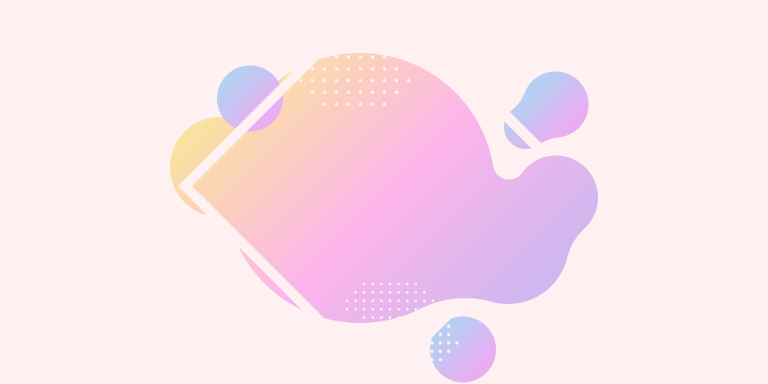
A Shadertoy shader for this background:

```glsl
// Soft liquid blobs with diagonal pastel gradients on a pale pink ground.
// Each blob is a union of discs joined by exact circular fillets; chevron
// and slit bands cut them, and clipped dot grids lie on top.

// Layout units: the canvas is UNITS high, centred on CENTER_X, with y down.
const float UNITS = 384.0;
const float CENTER_X = 384.0;

const vec3 GROUND   = vec3(1.00, 0.94, 0.95);
const vec3 YELLOW   = vec3(0.98, 0.89, 0.62);
const vec3 PINK     = vec3(0.99, 0.71, 0.92);
const vec3 LAVENDER = vec3(0.80, 0.72, 0.94);
const vec3 BLUE     = vec3(0.70, 0.82, 0.95);
const vec3 VIOLET   = vec3(0.93, 0.67, 0.95);

// Discs: centre xy, radius
const vec3 BODY      = vec3(360.0, 188.0, 135.0);
const vec3 LEFT_BUMP = vec3(220.0, 167.0, 50.0);
const vec3 LOBE      = vec3(556.0, 197.5, 42.0);
const vec3 BELLY     = vec3(508.0, 243.0, 61.0);
const vec3 TOP_BALL  = vec3(250.0, 98.5, 33.0);
const vec3 LOW_BALL  = vec3(463.0, 349.5, 33.0);
const vec3 DROP_HEAD = vec3(555.5, 104.5, 33.0);
const vec3 DROP_TAIL = vec3(526.0, 127.0, 22.0);

// Positions along the x + y diagonal where the main gradient has its stops
const vec3 MAIN_STOPS = vec3(320.0, 585.0, 840.0);
const float BALL_SPREAD = 46.0;    // half length of the small gradients

const vec2 CHEVRON_TIP = vec2(185.0, 186.0);
const float CHEVRON_HALF = 7.0;
const float SLIT_OFFSET = 390.5;
const float SLIT_HALF = 7.5;
const float LOW_BALL_CUT = 769.5;  // diagonal trimming the lower ball

float disc(vec2 p, vec3 c) {
    return length(p - c.xy) - c.z;
}

// Concave web of radius r between discs a and b, clockwise side of a to b
float fillet(vec2 p, vec3 a, vec3 b, float r) {
    float span = distance(a.xy, b.xy), ra = a.z + r, rb = b.z + r;
    vec2 u = (b.xy - a.xy) / span;
    vec2 q = vec2(dot(p - a.xy, u), dot(p - a.xy, vec2(-u.y, u.x)));
    float x = (span * span + ra * ra - rb * rb) / (2.0 * span);
    float h = sqrt(max(ra * ra - x * x, 0.0));
    float sideA = dot(q, vec2(-h, x)) / ra;
    float sideB = dot(q - vec2(span, 0.0), vec2(h, span - x)) / rb;
    return max(max(-q.y, r - distance(q, vec2(x, h))), max(sideA, sideB));
}

float mainBlob(vec2 p) {
    float d = min(min(disc(p, BODY), disc(p, LEFT_BUMP)),
                  min(disc(p, LOBE), disc(p, BELLY)));
    d = min(d, fillet(p, LEFT_BUMP, BODY, 30.0));
    d = min(d, fillet(p, BODY, BELLY, 100.0));
    d = min(d, fillet(p, BELLY, LOBE, 60.0));
    return min(d, fillet(p, LOBE, BODY, 16.0));
}

float droplet(vec2 p) {
    float d = min(disc(p, DROP_HEAD), disc(p, DROP_TAIL));
    d = min(d, fillet(p, DROP_TAIL, DROP_HEAD, 40.0));
    d = min(d, fillet(p, DROP_HEAD, DROP_TAIL, 40.0));
    float slit = (abs(p.x - p.y - SLIT_OFFSET) - SLIT_HALF) * 0.7071;
    return max(d, -slit);
}

// Grid of dots, kept where the cell centre lies inside an ellipse
float dots(vec2 p, vec2 anchor, vec2 pitch, vec2 center, vec2 extent, float r) {
    vec2 dotPos = anchor + pitch * round((p - anchor) / pitch);
    bool kept = length((dotPos - center) / extent) < 1.0;
    return kept ? distance(p, dotPos) - r : UNITS;
}

vec3 mainGradient(float s) {
    vec3 warm = mix(YELLOW, PINK, clamp((s - MAIN_STOPS.x) / (MAIN_STOPS.y - MAIN_STOPS.x), 0.0, 1.0));
    return mix(warm, LAVENDER, clamp((s - MAIN_STOPS.y) / (MAIN_STOPS.z - MAIN_STOPS.y), 0.0, 1.0));
}

vec3 ballGradient(vec2 p, vec3 ball) {
    vec2 q = p - ball.xy;
    return mix(BLUE, VIOLET, smoothstep(-1.2, 1.2, (q.x + q.y) / BALL_SPREAD));
}

void mainImage(out vec4 fragColor, in vec2 fragCoord) {
    float px = UNITS / iResolution.y;
    vec2 p = vec2(fragCoord.x - 0.5 * iResolution.x, iResolution.y - fragCoord.y) * px;
    p.x += CENTER_X;
    #define COVER(d) clamp(0.5 - (d) / px, 0.0, 1.0)

    // Blobs
    float diagonal = p.x + p.y;
    vec3 color = mix(GROUND, mainGradient(diagonal), COVER(mainBlob(p)));
    color = mix(color, ballGradient(p, TOP_BALL), COVER(disc(p, TOP_BALL)));
    color = mix(color, ballGradient(p, DROP_HEAD), COVER(droplet(p)));
    float lowBall = max(disc(p, LOW_BALL), (LOW_BALL_CUT - diagonal) * 0.7071);
    color = mix(color, ballGradient(p, LOW_BALL), COVER(lowBall));

    // Chevron band and dot grids, in the ground colour
    float chevron = abs(p.x - CHEVRON_TIP.x - abs(p.y - CHEVRON_TIP.y)) - CHEVRON_HALF;
    float marks = chevron * 0.7071;
    marks = min(marks, dots(p, vec2(300.5, 57.0), vec2(12.0, 11.8), vec2(354.0, 80.0), vec2(57.0, 32.0), 1.7));
    marks = min(marks, dots(p, vec2(347.0, 284.0), vec2(8.6, 8.4), vec2(389.0, 301.0), vec2(45.0, 23.0), 1.3));
    marks = min(marks, dots(p, vec2(432.0, 334.5), vec2(8.3, 8.4), vec2(432.0, 342.0), vec2(26.0, 22.0), 1.6));
    color = mix(color, GROUND, COVER(marks));

    fragColor = vec4(color, 1.0);
}
```
